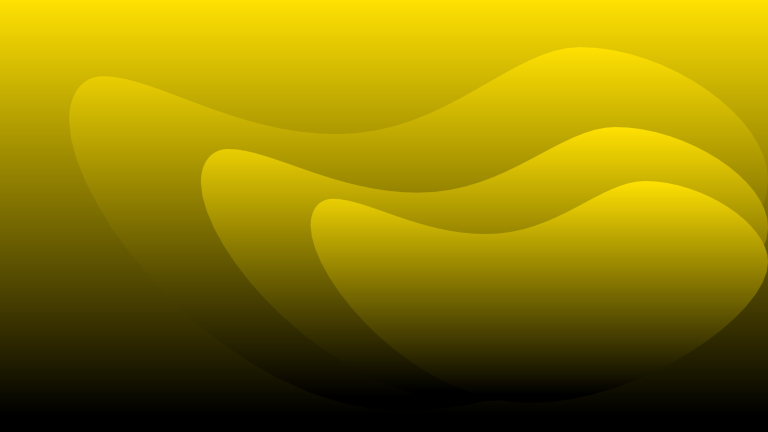
Give the GLSL for this background, as a WebGL 1 fragment shader.

```glsl
precision highp float;

uniform vec2 u_resolution;

// Vertical fade from yellow to black, with depth measured downward
vec3 fade(float depth) {
  return vec3(1.0, 0.882, 0.008) * clamp(1.0 - depth / 0.96, 0.0, 1.0);
}

vec2 bezier(vec2 a, vec2 b, vec2 c, vec2 d, float t) {
  float s = 1.0 - t;
  return s * s * s * a + 3.0 * s * t * (s * b + t * c) + t * t * t * d;
}

// Adds one outline curve: x holds the squared distance, y the side
void addCurve(vec2 p, vec2 size, vec2 a, vec2 b, vec2 c, vec2 d, inout vec2 field) {
  vec2 start = a * size;
  for (int i = 1; i <= 16; i++) {
    vec2 end = bezier(a, b, c, d, float(i) / 16.0) * size;
    vec2 edge = end - start;
    vec2 offset = p - start;
    vec2 gap = offset - edge * clamp(dot(offset, edge) / dot(edge, edge), 0.0, 1.0);
    field.x = min(field.x, dot(gap, gap));
    if ((start.y > p.y) != (end.y > p.y) && offset.x < edge.x * offset.y / edge.y) {
      field.y = -field.y;
    }
    start = end;
  }
}

// Signed distance to the wavy blob, negative inside
float blobDistance(vec2 p, vec2 size) {
  vec2 left = vec2(0.0, 0.2);
  vec2 lobe = vec2(0.0486, 0.08);
  vec2 valley = vec2(0.383, 0.239);
  vec2 crest = vec2(0.731, 0.0);
  vec2 right = vec2(1.0, 0.365);
  vec2 base = vec2(0.48, 1.0);
  vec2 field = vec2(100.0, 1.0);
  addCurve(p, size, left, vec2(0.0, 0.13), vec2(0.018, 0.08), lobe, field);
  addCurve(p, size, lobe, vec2(0.124, 0.08), vec2(0.238, 0.239), valley, field);
  addCurve(p, size, valley, vec2(0.541, 0.239), vec2(0.633, 0.0), crest, field);
  addCurve(p, size, crest, vec2(0.855, 0.0), vec2(1.0, 0.19), right, field);
  addCurve(p, size, right, vec2(1.0, 0.6), vec2(0.72, 1.0), base, field);
  addCurve(p, size, base, vec2(0.23, 1.0), vec2(0.0, 0.45), left, field);
  return sqrt(field.x) * field.y;
}

// Blends a blob, with its own fade, over the colour beneath
vec3 paintBlob(vec3 color, vec2 p, vec2 corner, vec2 size) {
  vec2 local = p - corner;
  float pixel = 1.0 / u_resolution.y;
  float cover = 1.0 - smoothstep(-0.7 * pixel, 0.7 * pixel, blobDistance(local, size));
  return mix(color, fade(local.y / size.y), cover);
}

void main() {
  // Canvas heights, measured down from the upper left
  vec2 uv = gl_FragCoord.xy / u_resolution;
  vec2 p = vec2(uv.x * 16.0 / 9.0, 1.0 - uv.y);

  // Backdrop, then blobs from large to small
  vec3 color = fade(p.y);
  color = paintBlob(color, p, vec2(0.160, 0.109), vec2(1.618, 0.843));
  color = paintBlob(color, p, vec2(0.465, 0.294), vec2(1.313, 0.636));
  color = paintBlob(color, p, vec2(0.719, 0.419), vec2(1.059, 0.514));

  gl_FragColor = vec4(color, 1.0);
}
```
